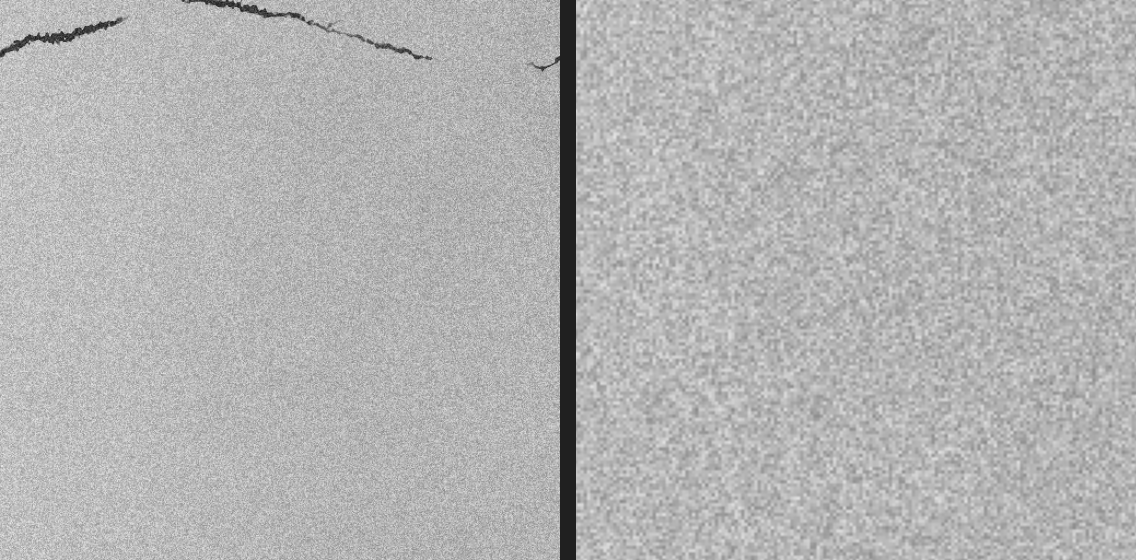
Left, the full canvas; right, a detail of the centre.
A Shadertoy shader for this texture:

```glsl
// Fine grey grained plaster with thin dark cracks wandering along the top edge.

#define GRAIN_CELLS 512.0
#define GRAIN_CONTRAST 0.16
#define MOTTLE_CONTRAST 0.035
#define LIGHT_LEFT 0.748
#define LIGHT_RIGHT 0.697
#define CRACK_GREY 0.23
#define CRACK_WOBBLE 0.0045
#define CRACK_ROUGHNESS 0.006
#define CRACK_SOFTNESS 0.0022
#define CRACK_POINTS 16

// Integer hash of a lattice cell, 0 to 1
float hash(vec2 cell) {
    uvec2 q = uvec2(ivec2(cell) + 4096) * uvec2(1597u, 3571u);
    uint n = (q.x ^ (q.y << 7)) * 747796u + q.y * 9277u;
    n = (n ^ (n >> 15)) * 73244475u;
    n = (n ^ (n >> 13)) * 12747u;
    n ^= n >> 16;
    return float(n & 65535u) / 65535.0;
}

// Bell-shaped random value, centred on zero
float bellHash(vec2 cell) {
    return hash(cell) + hash(cell + vec2(1031.0, 733.0)) - 1.0;
}

// Smooth noise, centred on zero
float noise(vec2 p) {
    vec2 cell = floor(p);
    vec2 f = fract(p);
    f = f * f * (3.0 - 2.0 * f);
    float low = mix(bellHash(cell), bellHash(cell + vec2(1, 0)), f.x);
    float high = mix(bellHash(cell + vec2(0, 1)), bellHash(cell + vec2(1, 1)), f.x);
    return mix(low, high, f.y);
}

// Darkness of one tapering stretch; xy is position, z is half width
float crackStretch(vec2 p, vec3 a, vec3 b, float roughness) {
    vec2 along = b.xy - a.xy;
    float t = clamp(dot(p - a.xy, along) / dot(along, along), 0.0, 1.0);
    float halfWidth = mix(a.z, b.z, t);
    float d = length(p - a.xy - along * t) - halfWidth;
    d += roughness * (0.25 + halfWidth / 0.007);
    float depth = smoothstep(0.0, 0.0032, halfWidth);
    return depth * (1.0 - smoothstep(-CRACK_SOFTNESS, CRACK_SOFTNESS, d));
}

float cracks(vec2 uv) {
    // Each strand ends where its half width reaches zero
    vec3 path[CRACK_POINTS] = vec3[CRACK_POINTS](
        vec3(-0.01, 0.897, 0.004), vec3(0.052, 0.931, 0.006),
        vec3(0.110, 0.935, 0.007), vec3(0.156, 0.946, 0.007),
        vec3(0.246, 0.978, 0.0),
        vec3(0.330, 1.002, 0.004), vec3(0.417, 0.992, 0.006),
        vec3(0.469, 0.976, 0.0048), vec3(0.527, 0.973, 0.0034),
        vec3(0.586, 0.946, 0.0018), vec3(0.690, 0.918, 0.0024),
        vec3(0.749, 0.899, 0.0034), vec3(0.805, 0.886, 0.0),
        vec3(0.935, 0.887, 0.0006), vec3(0.970, 0.877, 0.0034),
        vec3(1.01, 0.902, 0.0032));

    // Jagged bends and ragged edges
    vec2 p = uv + CRACK_WOBBLE * vec2(noise(uv * 55.0), noise(uv * 55.0 + 40.0));
    p += 0.6 * CRACK_WOBBLE * vec2(noise(uv * 120.0), noise(uv * 120.0 + 90.0));
    float roughness = CRACK_ROUGHNESS * noise(uv * 190.0);

    float dark = 0.0;
    for (int i = 0; i < CRACK_POINTS - 1; i++) {
        if (path[i].z > 0.0)
            dark = max(dark, crackStretch(p, path[i], path[i + 1], roughness));
    }

    // Short side branches
    dark = max(dark, crackStretch(p, vec3(0.095, 0.932, 0.004), vec3(0.112, 0.912, 0.0), roughness));
    dark = max(dark, crackStretch(p, vec3(0.580, 0.948, 0.002), vec3(0.610, 0.964, 0.0012), roughness));
    return dark;
}

void mainImage(out vec4 fragColor, in vec2 fragCoord) {
    vec2 uv = fragCoord / iResolution.xy;

    // Even light falling off to the right, with faint clouds
    float grey = mix(LIGHT_LEFT, LIGHT_RIGHT, smoothstep(-0.1, 0.85, uv.x));
    grey += 0.012 * noise(uv * 5.0) + 0.008 * noise(uv * 13.0 + 20.0);

    // Cracks lie beneath the grain
    grey = mix(grey, CRACK_GREY, cracks(uv));

    // Lattice points are centred in the grain cells to keep them crisp
    grey += GRAIN_CONTRAST * noise(uv * GRAIN_CELLS - 0.5);
    grey += MOTTLE_CONTRAST * noise(uv * GRAIN_CELLS * 0.45 + 70.0);

    fragColor = vec4(vec3(clamp(grey, 0.0, 1.0)), 1.0);
}
```
